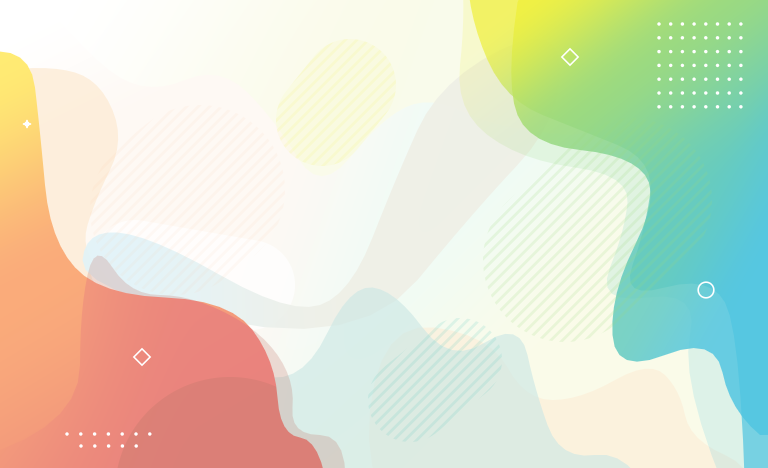
Write a WebGL 1 fragment shader that draws this background.

```glsl
precision highp float;
// Abstract backdrop of overlapping translucent waves: warm lower left, cool right.
// Each wave is a closed quadratic B-spline with a signed distance; hatching,
// dot grids and small outlined marks come from repeats and simple distances.
uniform vec2 u_resolution;

const float HEIGHT = 4.68; // canvas height in design units, y runs down
const int STEPS = 6;       // straight pieces per spline span
const float HATCH = .115, STROKE = .008, DOT = .017, PITCH = .138;
const vec3 WHITE = vec3(1), CREAM = vec3(.98, .985, .915), BLUSH = vec3(.995, .975, .955),
  MINT = vec3(.935, .985, .965), PEACH = vec3(.99, .92, .83),
  ICE = vec3(.88, .95, .97), HILL = vec3(.8, .905, .895),
  SUN = vec3(1, .92, .45), APRICOT = vec3(.98, .67, .48), CORAL = vec3(.91, .5, .49),
  RUST = vec3(.76, .47, .42), LEMON = vec3(.94, .94, .24), LEAF = vec3(.6, .85, .48),
  TEAL = vec3(.38, .79, .74), SKY = vec3(.31, .77, .88);

float pixel;
vec2 p;
vec3 col;

float cover(float d) { return clamp(.5 - d / pixel, 0., 1.); }
void paint(vec3 tint, float alpha) { col = mix(col, tint, alpha); }

// One spline span; state holds squared distance and inside/outside sign
void span(vec2 a, vec2 b, vec2 c, inout vec2 state) {
  vec2 start = .5 * (a + b), end = .5 * (b + c), q = start;
  for (int i = 1; i <= STEPS; i++) {
    float t = float(i) / float(STEPS);
    vec2 next = mix(mix(start, b, t), mix(b, end, t), t);
    vec2 e = next - q, w = p - q, away = w - e * clamp(dot(w, e) / dot(e, e), 0., 1.);
    state.x = min(state.x, dot(away, away));
    if ((q.y > p.y) != (next.y > p.y) && w.x < w.y * e.x / e.y) state.y = -state.y;
    q = next;
  }
}

// Coverage of a closed wave steered by eleven control points
float wave(vec4 a, vec4 b, vec4 c, vec4 d, vec4 e, vec2 f) {
  vec2 s = vec2(100, 1);
  span(f, a.xy, a.zw, s); span(a.xy, a.zw, b.xy, s);
  span(a.zw, b.xy, b.zw, s); span(b.xy, b.zw, c.xy, s);
  span(b.zw, c.xy, c.zw, s); span(c.xy, c.zw, d.xy, s);
  span(c.zw, d.xy, d.zw, s); span(d.xy, d.zw, e.xy, s);
  span(d.zw, e.xy, e.zw, s); span(e.xy, e.zw, f, s);
  span(e.zw, f, a.xy, s);
  return cover(s.y * sqrt(s.x));
}

float capsule(vec2 a, vec2 b, float r) {
  vec2 e = b - a, w = p - a;
  return cover(length(w - e * clamp(dot(w, e) / dot(e, e), 0., 1.)) - r);
}

float dots(vec2 corner, vec2 pitch, vec2 last) {
  vec2 cell = clamp(floor((p - corner) / pitch + .5), vec2(0), last);
  return cover(length(p - corner - cell * pitch) - DOT);
}

float diamond(vec2 center) {
  vec2 q = abs(p - center);
  return cover(abs(q.x + q.y - .082) * .707 - STROKE);
}

void main() {
  pixel = HEIGHT / u_resolution.y;
  p = vec2(gl_FragCoord.x, u_resolution.y - gl_FragCoord.y) * pixel;
  float stripe = abs(fract((p.x + p.y) / HATCH) - .5) * HATCH;
  float lines = cover((stripe - .02) * .707);

  // Pale ground
  col = mix(WHITE, BLUSH, smoothstep(.3, 2., p.x * .5 + p.y));
  paint(MINT, smoothstep(3.2, 5.2, p.x + .35 * p.y));
  paint(CREAM, smoothstep(6.2, 9., p.x + p.y));

  // Faint waves
  paint(mix(WHITE, CREAM, smoothstep(.5, 4., p.x + p.y * .5)), .9 * wave(
    vec4(-.4, -1, .9, .6), vec4(1.5, .95, 2.2, .65), vec4(2.75, 1.2, 3.2, 1.95),
    vec4(3.8, 1.2, 4.3, .95), vec4(5, 1.3, 6.4, 1.4), vec2(5.5, -2)));
  paint(PEACH, .75 * wave(
    vec4(-.4, .75, .5, .65), vec4(1, .8, 1.25, 1.4), vec4(.95, 2, .8, 2.5),
    vec4(1.2, 2.9, 1.2, 3.3), vec4(.5, 3.5, -.5, 3.5), vec2(-.8, 2)));
  paint(WHITE, .7 * capsule(vec2(1.35, 2.65), vec2(2.5, 2.85), .45));
  paint(mix(ICE, PEACH, .5 * smoothstep(1.2, 3.6, p.x)), .9 * wave(
    vec4(.8, 2.9, .85, 2.3), vec4(1.5, 2.35, 2.9, 3.15), vec4(3.5, 2.95, 3.95, 1.8),
    vec4(4.4, .8, 5.6, .2), vec4(5.6, 1.2, 4.75, 2.1), vec2(3.6, 3.5)));
  paint(PEACH, .55 * wave(
    vec4(3.8, 3.2, 4.9, 3.35), vec4(5.25, 4, 5.8, 4), vec4(6.5, 3.6, 6.8, 3.9),
    vec4(6.9, 4.4, 7.6, 4.7), vec4(7.4, 5.6, 5, 6), vec2(3.6, 5)));
  paint(HILL, .65 * wave(
    vec4(2.4, 3.75, 3.05, 3.8), vec4(3.5, 2.85, 3.95, 2.9), vec4(4.5, 3.65, 5.2, 3.2),
    vec4(5.35, 3.9, 5.6, 4.6), vec4(6.3, 4.5, 6.8, 5.6), vec2(1.5, 5.6)));

  // Hatched patches
  paint(LEMON, capsule(vec2(3.22, 1.2), vec2(3.5, .85), .46) * (.06 + .1 * lines));
  paint(APRICOT, capsule(vec2(1.75, 2.1), vec2(2, 1.9), .85) * .06 * lines);
  paint(TEAL, capsule(vec2(4.1, 4), vec2(4.6, 3.6), .42) * .17 * lines);

  // Cool waves
  float fall = dot(p - vec2(5.2, 0), vec2(.6, .8));
  vec3 cool = mix(LEMON, LEAF, smoothstep(0., 1.3, fall));
  cool = mix(cool, TEAL, smoothstep(1.1, 2.7, fall));
  cool = mix(cool, SKY, smoothstep(2.5, 4.1, fall + .8 * (p.x - 7.)));
  paint(cool, .17 * wave(
    vec4(4.6, -.6, 4.65, .2), vec4(4.55, 1.1, 5.2, 1.6), vec4(6.3, 1.75, 6.25, 2.3),
    vec4(5.95, 3.05, 7, 2.9), vec4(6.8, 3.8, 7.7, 6), vec2(11, -1)));
  paint(cool, .72 * wave(
    vec4(4.65, -.6, 4.7, .2), vec4(5.05, 1, 5.8, 1.3), vec4(6.55, 1.6, 6.45, 2.3),
    vec4(6.2, 3, 7.1, 2.75), vec4(7.4, 3.3, 7.5, 6.5), vec2(11, -1)));
  paint(cool, .83 * wave(
    vec4(5.3, -.8, 5.05, .85), vec4(5.3, 1.45, 6.3, 1.55), vec4(6.6, 1.95, 6.1, 2.95),
    vec4(6.15, 3.75, 7.15, 3.35), vec4(7.3, 4.1, 7.9, 4.6), vec2(10, -1)));
  paint(LEAF, capsule(vec2(5.65, 2.6), vec2(6.3, 2), .82) * .17 * lines);

  // Warm waves
  float coral = wave(
    vec4(.95, 2.4, 1.3, 2.95), vec4(1.9, 2.95, 2.6, 3.3), vec4(2.95, 3.8, 2.9, 4.35),
    vec4(3.5, 4.35, 3.4, 5.6), vec4(-.8, 4.8, .8, 4.2), vec2(.8, 3.1));
  paint(RUST, coral * .25);
  vec3 ember = mix(SUN, APRICOT, smoothstep(.6, 3., p.y + .5 * p.x));
  ember = mix(ember, CORAL, smoothstep(3., 6., p.y + .6 * p.x) * .7);
  ember = mix(ember, CORAL, coral * smoothstep(-.5, 2., p.x) * .8);
  ember = mix(ember, RUST, cover(length(p - vec2(2.3, 4.92)) - 1.15) * .35);
  paint(ember, wave(
    vec4(-.6, .6, .3, .45), vec4(.4, 1.3, .5, 2.4), vec4(1, 2.95, 2.3, 3),
    vec4(2.75, 3.6, 2.8, 4.35), vec4(3.2, 4.4, 3.35, 5.4), vec2(-5, 6)));

  // White marks
  float marks = dots(vec2(6.59, .24), vec2(.117, PITCH), vec2(7, 6))
    + dots(vec2(.67, 4.34), vec2(PITCH), vec2(6, 0))
    + dots(vec2(.81, 4.46), vec2(PITCH), vec2(4, 0))
    + diamond(vec2(5.7, .57)) + diamond(vec2(1.42, 3.57))
    + cover(abs(length(p - vec2(7.06, 2.9)) - .078) - STROKE);
  vec2 ray = sqrt(abs(p - vec2(.27, 1.24)));
  marks += cover((ray.x + ray.y - .27) * .3);
  paint(WHITE, min(marks, 1.));
  gl_FragColor = vec4(col, 1);
}
```
